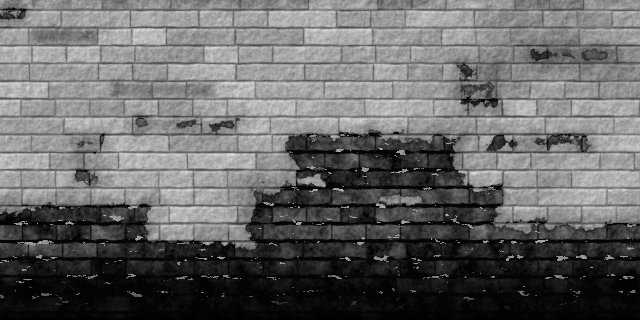
This texture is drawn by a WebGL 1 fragment shader. Its source:

```glsl
precision highp float;
// Weathered painted brick wall, peeling to dark damp masonry near the ground.
uniform vec2 u_resolution;

const float COURSE = 0.0556;       // height of one brick course
const float COURSE_BASE = 0.024;   // height of the lowest bed joint
const float BRICK = 0.215;         // stretcher length
const float JOINT = 0.0025;        // half width of a joint
const float PAINT_TONE = 0.655;
const float BARE_TONE = 0.21;
const float FLECK_TONE = 0.60;
const float PEEL_ROUGHNESS = 0.065;
const float BRICK_JITTER = 0.025;

vec2 hash2(vec2 p) {
  vec3 q = fract(p.xyx * vec3(0.1031, 0.1030, 0.0973));
  q += dot(q, q.yzx + 33.33);
  return fract((q.xx + q.yz) * q.zy);
}

float corner(vec2 cell, vec2 offset) {
  return dot(hash2(cell + 57.0) * 2.0 - 1.0, offset);
}

float gradientNoise(vec2 p) {
  vec2 i = floor(p), f = fract(p);
  vec2 w = f * f * f * (f * (f * 6.0 - 15.0) + 10.0);
  vec2 e = vec2(1.0, 0.0);
  return mix(mix(corner(i, f), corner(i + e, f - e), w.x),
             mix(corner(i + e.yx, f - e.yx), corner(i + 1.0, f - 1.0), w.x), w.y);
}

float fbm(vec2 p) {
  float sum = 0.0, amp = 0.6;
  for (int i = 0; i < 5; i++) {
    sum += amp * gradientNoise(p);
    p = mat2(1.6, 1.2, -1.2, 1.6) * p + 7.3;
    amp *= 0.58;
  }
  return sum;
}

// Positive inside the box, measured as depth from its edge.
float boxDepth(vec2 p, vec2 center, vec2 halfSize) {
  vec2 d = abs(p - center) - halfSize;
  return -(length(max(d, 0.0)) + min(max(d.x, d.y), 0.0));
}

// Depth into the areas where the paint has come away.
float peelDepth(vec2 p) {
  float d = 0.24 - p.y;
  d = max(d, boxDepth(p, vec2(0.15, 0.10), vec2(0.31, 0.255)));
  d = max(d, boxDepth(p, vec2(1.50, 0.10), vec2(0.70, 0.20)));
  d = max(d, boxDepth(p, vec2(1.17, 0.20), vec2(0.39, 0.21)));
  d = max(d, boxDepth(p, vec2(1.17, 0.30), vec2(0.265, 0.27)));
  d = min(d, -boxDepth(p, vec2(0.95, 0.44), vec2(0.06, 0.025)));
  d = min(d, 0.01 - boxDepth(p, vec2(1.25, 0.378), vec2(0.08, 0.022)));
  float chips = boxDepth(p, vec2(0.58, 0.61), vec2(0.16, 0.022));
  chips = max(chips, boxDepth(p, vec2(0.27, 0.50), vec2(0.05, 0.07)));
  chips = max(chips, boxDepth(p, vec2(1.49, 0.73), vec2(0.07, 0.07)));
  chips = max(chips, boxDepth(p, vec2(1.79, 0.825), vec2(0.14, 0.025)));
  chips = max(chips, boxDepth(p, vec2(1.68, 0.555), vec2(0.16, 0.025)));
  chips = max(chips, boxDepth(p, vec2(0.03, 0.945), vec2(0.05, 0.02)));
  return max(d, min(chips, 0.02) - 0.018);
}

void main() {
  vec2 p = gl_FragCoord.xy / u_resolution.y;
  float px = 1.0 / u_resolution.y;
  float rough = fbm(p * 15.0);
  float streak = fbm(p * vec2(18.0, 48.0) + 31.0);
  float grain = fbm(p * 75.0);
  float relief = fbm(p * 24.0 + 5.0) - fbm((p + vec2(-0.004, 0.005)) * 24.0 + 5.0);

  // Brick layout: staggered courses, some stretchers split into headers
  vec2 q = p + 0.0022 * vec2(gradientNoise(p * 22.0), gradientNoise(p * 22.0 + 40.0));
  float v = (q.y - COURSE_BASE) / COURSE;
  float row = floor(v);
  float u = q.x / BRICK + 0.5 * mod(row, 2.0) + 0.3 * hash2(vec2(row, 3.0)).x + 4.0;
  float cell = floor(u), along = fract(u), up = fract(v);
  float isSplit = step(0.55, hash2(vec2(cell, row + 20.0)).x);
  vec2 id = vec2(cell * 2.0 + isSplit * step(0.5, along), row + 50.0);
  vec2 rnd = hash2(id);
  float headDist = min(along, 1.0 - along);
  headDist = BRICK * mix(headDist, min(headDist, abs(along - 0.5)), isSplit);
  float bedDist = COURSE * min(up, 1.0 - up);

  // Joints open and close along their length
  float gap = JOINT * (0.9 + 2.2 * streak);
  float bed = 1.0 - smoothstep(gap - px, gap + 1.4 * px, bedDist);
  float head = 1.0 - smoothstep(gap * 0.7 - px, gap * 0.7 + 1.4 * px, headDist);
  float joint = max(bed, head * 0.85);
  float ledge = smoothstep(0.76, 0.86, up) * (1.0 - smoothstep(0.92, 0.97, up));

  // Painted face with stains and embossed plaster
  float paint = PAINT_TONE + 0.13 * (rnd.x - 0.5) + 0.14 * fbm(p * 3.5 + 11.0);
  paint += 0.32 * relief + 0.15 * grain + 0.07 * ledge;
  paint -= 0.14 * exp(-dot(p - vec2(1.75, 0.90), (p - vec2(1.75, 0.90)) * vec2(9.0, 50.0)));
  paint -= 0.16 * smoothstep(0.95, 1.0, p.y) * smoothstep(-0.2, 0.3, rough + 0.1);
  paint -= 0.19 * smoothstep(-0.015, 0.015, boxDepth(p, vec2(0.51, 0.72), vec2(0.16, 0.022)) + 0.02 * rough);
  paint -= 0.18 * smoothstep(-0.015, 0.015, boxDepth(p, vec2(0.20, 0.89), vec2(0.10, 0.022)) + 0.02 * rough);
  paint = mix(paint, 0.20 + 0.2 * rnd.y, joint * 0.8);

  // Bare masonry, darker and wetter towards the ground
  float damp = 1.0 - smoothstep(0.07, 0.27, p.y);
  float bare = mix(BARE_TONE, 0.025, damp) * (0.55 + 0.9 * rnd.y);
  bare += (0.42 * rough + 0.22 * grain) * mix(1.0, 0.3, damp);
  float voids = 1.0 - smoothstep(0.003, 0.009, bedDist - 0.014 * streak);
  bare = mix(bare, 0.015, max(voids, joint));

  // Paint remnants cling in thin strips along the courses
  float nearBed = 1.0 - smoothstep(0.004, 0.018, bedDist);
  float fleck = smoothstep(0.27, 0.34, streak + 0.11 * nearBed + 0.12 * grain);
  fleck *= smoothstep(0.02, 0.10, p.y) * mix(1.0, 0.75, damp);
  bare = mix(max(bare, 0.012), FLECK_TONE + 0.3 * grain, fleck);

  // Peel edge with a grimy fringe and a shadowed lip
  float depth = peelDepth(p) + PEEL_ROUGHNESS * rough + BRICK_JITTER * (rnd.x - 0.5);
  float peeled = smoothstep(-0.002 - px, 0.002 + px, depth);
  paint -= 0.13 * smoothstep(-0.055, 0.0, depth);
  bare *= mix(0.45, 1.0, smoothstep(0.0, 0.010, depth));
  float tone = mix(paint, bare, peeled);
  tone *= smoothstep(-0.01, 0.035, p.y + 0.02 * rough);
  gl_FragColor = vec4(vec3(clamp(tone, 0.0, 1.0)), 1.0);
}
```
